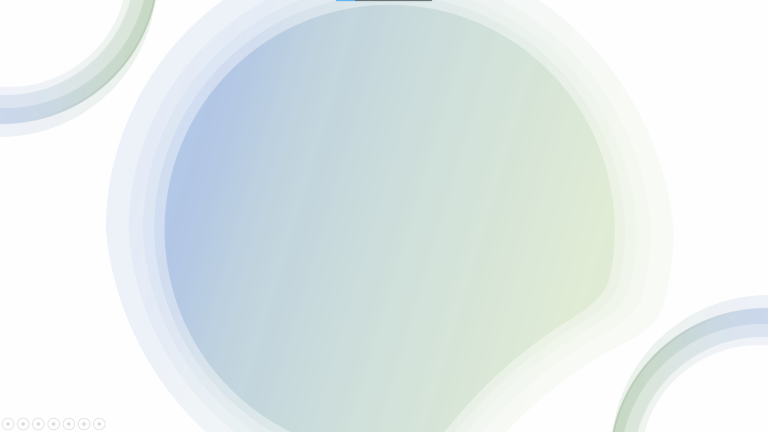
A Shadertoy shader for this background:

```glsl
// Pale slide background: a large notched disc with translucent halos and two
// corner rings, all tinted by soft blue-to-green gradients on white.
// Shapes are signed distances in units of canvas height, painted back to front.

const vec3 PAPER = vec3(0.997);
const vec3 BLUE  = vec3(0.700, 0.780, 0.900);
const vec3 TEAL  = vec3(0.762, 0.835, 0.870);
const vec3 SAGE  = vec3(0.805, 0.870, 0.857);
const vec3 GREEN = vec3(0.877, 0.922, 0.838);
const vec3 RING_BLUE  = vec3(0.755, 0.815, 0.910);
const vec3 RING_GREEN = vec3(0.745, 0.825, 0.735);

const vec2  DISC_CENTER = vec2(0.902, 0.468);
const float DISC_RADIUS = 0.521;
const vec2  NOTCH_CENTER = vec2(1.889, -0.667);
const float NOTCH_RADIUS = 1.088;
const float CORNER_BLEND = 0.055;
const float DIAGONAL_SQUEEZE = 0.22;
const float GRADIENT_SLANT = 0.3;
const float STREAK_STRENGTH = 0.006;

// Halos from outermost to innermost: reach beyond the disc, and opacity
const vec2 HALOS[4] = vec2[4](vec2(0.136, 0.23), vec2(0.083, 0.34),
                              vec2(0.050, 0.44), vec2(0.024, 0.60));

// Ring layers from the outside in: center, radius, opacity (0 = paper hole)
const vec4 RINGS[5] = vec4[5](vec4(0.000, -0.046, 0.363, 0.28),
                              vec4(0.005, -0.076, 0.363, 0.84),
                              vec4(0.012, -0.081, 0.331, 0.56),
                              vec4(0.012, -0.081, 0.301, 0.24),
                              vec4(0.021, -0.074, 0.275, 0.00));

float hash(float n) { return fract(sin(n * 91.17) * 4375.85); }

float noise(float x) {
    float i = floor(x), f = fract(x);
    return mix(hash(i), hash(i + 1.0), f * f * (3.0 - 2.0 * f));
}

float smoothMax(float a, float b, float k) {
    float h = max(k - abs(a - b), 0.0) / k;
    return max(a, b) + 0.25 * h * h * k;
}

float cover(float d) {
    float aa = 0.75 / iResolution.y;
    return 1.0 - smoothstep(-aa, aa, d);
}

// Disc with a broad curved bite out of its lower right
float notchedDisc(vec2 p) {
    vec2 v = p - DISC_CENTER;
    float diagonal = max(2.0 * v.x * v.y / max(dot(v, v), 1e-4), 0.0);
    float disc = (length(v) - DISC_RADIUS) * (1.0 + DIAGONAL_SQUEEZE * diagonal);
    float notch = (NOTCH_RADIUS - length(p - NOTCH_CENTER)) * 1.25;
    return smoothMax(disc, notch, CORNER_BLEND);
}

// Slanted four-stop gradient with faint streaks
vec3 discTint(vec2 p) {
    float across = p.x - GRADIENT_SLANT * (p.y - DISC_CENTER.y);
    float t = clamp((across - DISC_CENTER.x) / (2.0 * DISC_RADIUS) + 0.5, 0.0, 1.0);
    vec3 c = mix(BLUE, TEAL, smoothstep(0.0, 0.27, t));
    c = mix(c, SAGE, clamp((t - 0.25) / 0.27, 0.0, 1.0));
    c = mix(c, GREEN, clamp((t - 0.50) / 0.45, 0.0, 1.0));
    return c + STREAK_STRENGTH * (noise(across * 45.0) - 0.5);
}

// Nested crescents around a corner; q is measured inward from that corner
vec3 cornerRing(vec3 color, vec2 q) {
    vec3 tint = mix(RING_BLUE, RING_GREEN, smoothstep(0.0, 0.36, q.x));
    float inside = cover(length(q - RINGS[0].xy) - RINGS[0].z);
    for (int i = 0; i < 5; i++) {
        float d = length(q - RINGS[i].xy) - RINGS[i].z;
        color = mix(color, mix(PAPER, tint, RINGS[i].w), cover(d));
        // Thin shaded rim on the strongest crescent
        if (i == 1) color -= 0.05 * inside * cover(abs(d + 0.003) - 0.002)
                           * smoothstep(0.05, 0.25, q.x);
    }
    return color;
}

void mainImage(out vec4 fragColor, in vec2 fragCoord) {
    vec2 p = fragCoord / iResolution.y;
    float width = iResolution.x / iResolution.y;
    vec3 color = PAPER;

    // Halos, then the solid disc
    float d = notchedDisc(p);
    vec3 tint = discTint(p);
    for (int i = 0; i < 4; i++)
        color = mix(color, mix(PAPER, tint, HALOS[i].y), cover(d - HALOS[i].x));
    color = mix(color, tint, cover(d));

    // Rings in the top left and bottom right corners, point-symmetric
    vec2 q = p.x < 0.5 * width ? vec2(p.x, 1.0 - p.y) : vec2(width - p.x, p.y);
    color = cornerRing(color, q);

    // Row of faint round buttons with small central marks
    float column = clamp(floor(p.x / 0.0352), 0.0, 6.0);
    float r = length(p - vec2(0.0185 + column * 0.0352, 0.0185));
    color = mix(color, vec3(0.80), 0.75 * cover(abs(r - 0.0135) - 0.0007));
    color = mix(color, vec3(0.72), 0.50 * cover(r - 0.004));

    // Hairline strip on the top edge
    float strip = cover(abs(p.x - 0.889) - 0.111) * cover(0.9975 - p.y);
    vec3 stripColor = mix(vec3(0.35, 0.70, 0.95), vec3(0.40, 0.44, 0.45), step(0.822, p.x));
    color = mix(color, stripColor, strip);

    fragColor = vec4(color, 1.0);
}
```
